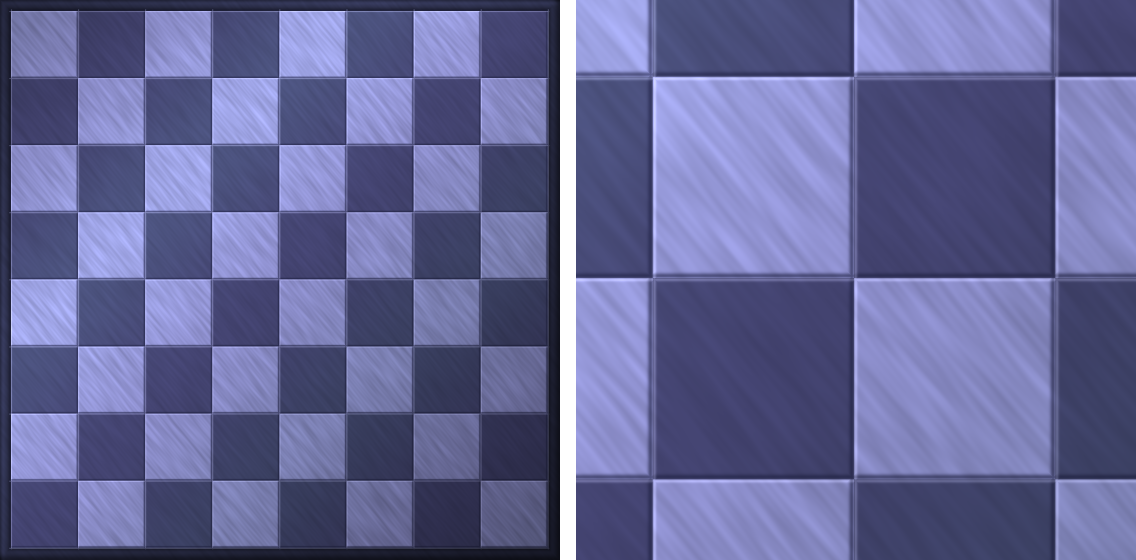
Left: the whole. Right: its middle third, enlarged.
Write a Shadertoy shader that draws this pattern.

```glsl
// Bevelled eight-by-eight checkerboard of brushed blue metal in a dark frame.

vec2 hashGradient(vec2 cell) {
    float h = fract(sin(dot(cell, vec2(127.1, 311.7))) * 43758.55);
    return vec2(cos(6.2832 * h), sin(6.2832 * h));
}

float gradientNoise(vec2 p) {
    vec2 i = floor(p), f = fract(p);
    vec2 u = f * f * f * (f * (f * 6.0 - 15.0) + 10.0);
    float a = dot(hashGradient(i), f);
    float b = dot(hashGradient(i + vec2(1, 0)), f - vec2(1, 0));
    float c = dot(hashGradient(i + vec2(0, 1)), f - vec2(0, 1));
    float d = dot(hashGradient(i + vec2(1, 1)), f - vec2(1, 1));
    return mix(mix(a, b, u.x), mix(c, d, u.x), u.y);
}

// Long, thin scratches running up to the right.
float brushedStreaks(vec2 p) {
    vec2 along = vec2(cos(0.88), sin(0.88));
    vec2 q = vec2(dot(p, along), dot(p, vec2(along.y, -along.x)));
    return gradientNoise(q * vec2(12.0, 110.0))
         + 0.8 * gradientNoise(q * vec2(21.0, 230.0) + 37.0)
         + 0.4 * gradientNoise(q * vec2(5.0, 40.0) + 71.0);
}

float softLine(float distance, float width) {
    return exp(-distance * distance / (width * width));
}

void mainImage(out vec4 fragColor, in vec2 fragCoord) {
    vec2 uv = fragCoord / iResolution.xy;
    vec2 p = vec2(uv.x, 1.0 - uv.y); // measured from the top left
    float pixel = 1.0 / min(iResolution.x, iResolution.y);

    // Board grid and its outline
    float cellSize = 0.1198;
    vec2 grid = (p - 0.0196) / cellSize;
    vec2 fromCentre = abs(grid - 4.0) - 4.0;
    float outside = max(fromCentre.x, fromCentre.y) * cellSize;
    float board = 1.0 - smoothstep(-0.5 * pixel, 0.5 * pixel, outside);

    // Smooth checker parity
    vec2 wave = clamp(sin(3.14159 * grid) * cellSize / (3.14159 * 0.5 * pixel), -1.0, 1.0);
    float pale = 0.5 + 0.5 * wave.x * wave.y;

    // Diagonal sheen, brightest above the middle
    float diagonal = p.x + p.y;
    float offset = diagonal - 0.64;
    float sheen = 1.02 - (offset < 0.0 ? 0.55 : 0.39) * (sqrt(offset * offset + 0.002) - 0.02);
    float tint = cos(offset * 6.2832 / 0.72);

    vec3 dark = vec3(0.298, 0.312 + 0.014 * tint, 0.498);
    vec3 light = vec3(0.625, 0.640 + 0.008 * tint, 0.905);
    vec3 metal = mix(dark, light, pale);
    vec3 color = mix(vec3(0.185, 0.198, 0.315), metal, board) * sheen;
    color *= 1.0 + mix(0.08, 0.13, pale * board) * brushedStreaks(p);

    // Cell bevels: shade before each grid line, highlight after it
    vec2 edge = (grid - round(grid)) * cellSize;
    float nearBoard = 1.0 - smoothstep(0.002, 0.004, outside);
    float shade = max(softLine(edge.x + 0.0013, 0.0017), softLine(edge.y + 0.0013, 0.0017));
    float glow = max(softLine(edge.x - 0.0010, 0.0011), softLine(edge.y - 0.0010, 0.0011));
    color = mix(color, vec3(0.14, 0.15, 0.30) * sheen, 0.60 * shade * nearBoard);
    color += vec3(0.20, 0.20, 0.22) * sheen * glow * nearBoard;

    // Frame bevel: dim outer rim, darkest at right and bottom
    float nearRim = min(p.x, p.y);
    float farRim = min(1.0 - p.x, 1.0 - p.y);
    float frame = 1.0 - board;
    color *= 1.0 - frame * (0.45 * softLine(farRim, 0.009) + 0.18 * softLine(nearRim, 0.003));
    color *= 1.0 + 0.15 * frame * softLine(nearRim - 0.006, 0.004);
    color *= 1.0 - 0.30 * frame * softLine(outside - 0.002, 0.004) * (1.0 - glow * nearBoard);

    fragColor = vec4(clamp(color, 0.0, 1.0), 1.0);
}
```
